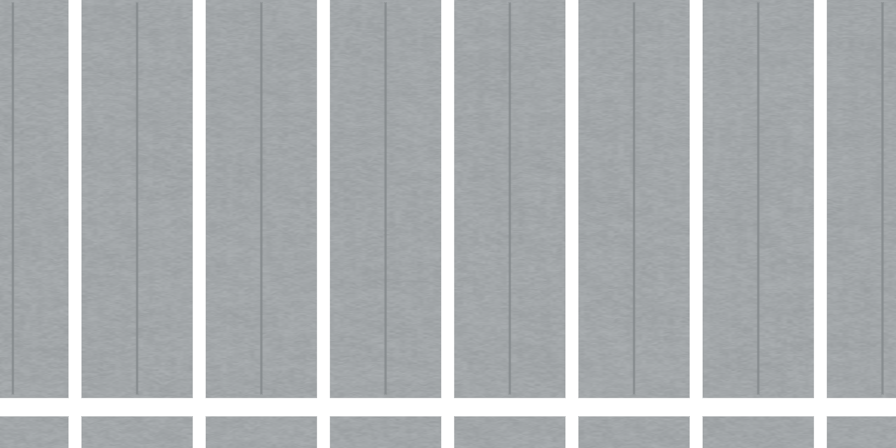
Give the GLSL for this pattern, as a Shadertoy shader.

```glsl
// Lengths are in canvas heights
const vec2 PITCH = vec2(0.2773, 0.932);
const vec2 GAP = vec2(0.0292, 0.0412);
const vec2 GAP_CENTER = vec2(0.1674, 0.0911);
const float SEAM_WIDTH = 0.0048;
const float SEAM_INSET = 0.008;
const float EDGE_SHADE_WIDTH = 0.004;
const vec2 GRAIN_SIZE = vec2(0.0125, 0.0048);
const float GRAIN_STRENGTH = 0.065;
const float CLOUD_STRENGTH = 0.016;
const vec3 GAP_COLOR = vec3(1.0);
const vec3 PANEL_COLOR = vec3(0.635, 0.652, 0.662);
const vec3 SEAM_COLOR = vec3(0.525, 0.545, 0.555);

float hash(vec2 p) {
    return fract(sin(dot(p, vec2(127.1, 311.7))) * 43758.5453);
}

float valueNoise(vec2 p) {
    vec2 i = floor(p);
    vec2 f = fract(p);
    f = f * f * (3.0 - 2.0 * f);
    float low = mix(hash(i), hash(i + vec2(1.0, 0.0)), f.x);
    float high = mix(hash(i + vec2(0.0, 1.0)), hash(i + vec2(1.0)), f.x);
    return mix(low, high, f.y);
}

float boxDistance(vec2 p, vec2 halfSize) {
    vec2 d = abs(p) - halfSize;
    return length(max(d, 0.0)) + min(max(d.x, d.y), 0.0);
}

// Short, slightly wavy horizontal fibres over faint broad clouds
float grain(vec2 p) {
    p.y += 0.005 * valueNoise(p * 55.0);
    float fibres = valueNoise(p / GRAIN_SIZE) - 0.5;
    float specks = valueNoise(p / (GRAIN_SIZE * 0.55) + 37.0) - 0.5;
    float clouds = valueNoise(p * vec2(14.0, 30.0) + 11.0) - 0.5;
    return GRAIN_STRENGTH * (0.6 * fibres + 0.4 * specks) + CLOUD_STRENGTH * clouds;
}

float coverage(float dist, float blur) {
    return 1.0 - smoothstep(-blur, blur, dist);
}

void mainImage(out vec4 fragColor, in vec2 fragCoord) {
    vec2 p = fragCoord / iResolution.y;
    float blur = 0.9 / iResolution.y;

    // Panel grid, measured from the crossing of two gaps
    vec2 grid = (p - GAP_CENTER) / PITCH;
    vec2 local = (fract(grid) - 0.5) * PITCH;
    vec2 halfPanel = 0.5 * (PITCH - GAP);
    float panel = boxDistance(local, halfPanel);

    // Grained surface, darker along the panel rim
    vec3 color = PANEL_COLOR + grain(p);
    color -= 0.035 * smoothstep(-EDGE_SHADE_WIDTH, 0.0, panel);

    // Central seam on every other row, with a soft shadow
    float seam = boxDistance(local, vec2(0.5 * SEAM_WIDTH, halfPanel.y - SEAM_INSET));
    float seamRow = 1.0 - mod(floor(grid.y), 2.0);
    color -= 0.02 * seamRow * coverage(seam, 0.004);
    color = mix(color, SEAM_COLOR, 0.9 * seamRow * coverage(seam, blur));

    color = mix(GAP_COLOR, color, coverage(panel, blur));
    fragColor = vec4(color, 1.0);
}
```
